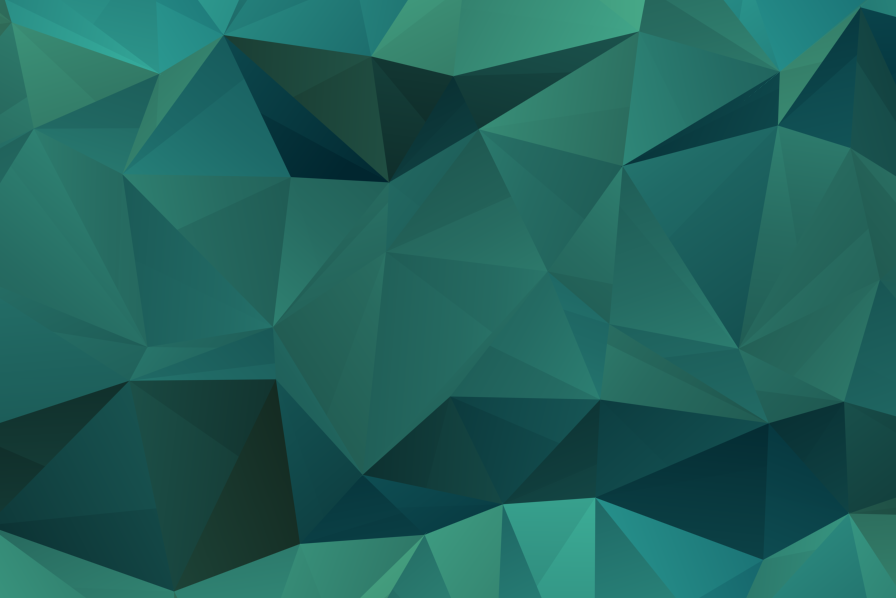
This background is drawn by a Shadertoy shader. Its source:

```glsl
// Low-poly teal background: irregular shaded triangles with two dark bands.
#define CELL 0.21          // mesh spacing, in canvas heights
#define MESH_BASE 0.08     // height of the lowest full mesh row
#define JITTER 0.84        // vertex scatter, in cells (below 1)
#define SEED vec2(23.0, 71.0)
#define GRADIENT 0.17      // tone slope across a facet
#define CREASE 0.09        // tone step at the faint folds
#define HUE_SPREAD 0.075   // warm to cool variation
#define ABYSS vec3(0.035, 0.155, 0.160)
#define DEEP vec3(0.085, 0.295, 0.285)
#define MIDDLE vec3(0.140, 0.420, 0.390)
#define LIGHT vec3(0.220, 0.620, 0.540)

vec3 hash32(vec2 p) {
    vec3 q = fract(p.xyx * vec3(0.1031, 0.1030, 0.0973));
    q += dot(q, q.yxz + 33.33);
    return fract((q.xxy + q.yzz) * q.zyx);
}

float cross2(vec2 a, vec2 b) { return a.x * b.y - a.y * b.x; }

// Signed distance from p to the line through a and b.
float lineSide(vec2 p, vec2 a, vec2 b) {
    return cross2(b - a, p - a) / max(length(b - a), 1e-4);
}

// Positive inside the triangle, whatever its winding.
float triangleDepth(vec2 p, vec2 a, vec2 b, vec2 c) {
    float winding = sign(cross2(b - a, c - a));
    return min(min(winding * lineSide(p, a, b), winding * lineSide(p, b, c)),
               winding * lineSide(p, c, a));
}

vec2 meshVertex(vec2 id) {
    vec2 offset = (hash32(id + SEED).xy - 0.5) * JITTER;
    return (id + offset) * CELL + vec2(0.0, MESH_BASE);
}

vec3 toneRamp(float tone) {
    float t = clamp(tone, 0.0, 1.08) * 3.0;
    vec3 color = mix(ABYSS, DEEP, min(t, 1.0));
    color = mix(color, MIDDLE, clamp(t - 1.0, 0.0, 1.0));
    return mix(color, LIGHT, max(t - 2.0, 0.0));
}

float band(float y, float centre) {
    return 1.0 - smoothstep(0.07, 0.14, abs(y - centre));
}

vec3 facetColor(vec2 p, vec2 a, vec2 b, vec2 c, vec2 id, float pixel) {
    vec3 pick = hash32(id + SEED.yx);
    vec3 vary = hash32(id * 1.7 + SEED + 131.0);
    vec2 centre = (a + b + c) / 3.0;

    // Calm middle, lighter rims, dark facets gathered in two bands.
    float rim = smoothstep(0.20, 0.42, abs(centre.y - 0.49));
    float tone = 0.64 + 0.13 * (pick.y - 0.5) + rim * (0.10 + 0.18 * vary.y);
    float darkChance = 0.84 * band(centre.y, 0.19)
                     + 0.60 * band(centre.y, 0.81) * smoothstep(0.2, 0.4, centre.x);
    if (pick.x < darkChance) tone = 0.08 + 0.25 * pick.y;

    // Linear shading, then a faint fold from one corner.
    float angle = 6.2832 * pick.z;
    tone += GRADIENT * dot(p - centre, vec2(cos(angle), sin(angle))) / CELL;
    vec2 foot = mix(b, c, 0.25 + 0.5 * vary.x);
    float fold = smoothstep(-pixel, pixel, lineSide(p, a, foot)) - 0.5;
    tone += CREASE * 2.0 * (vary.y - 0.5) * fold;

    vec3 color = toneRamp(tone);
    float warmth = (vary.z - 0.5) * HUE_SPREAD * (0.5 + rim);
    return color + warmth * vec3(1.0, 0.15, -0.8);
}

void addFacet(inout vec4 sum, vec2 p, vec2 a, vec2 b, vec2 c, vec2 id, float pixel) {
    float weight = smoothstep(-pixel, pixel, triangleDepth(p, a, b, c));
    if (weight > 0.0) sum += weight * vec4(facetColor(p, a, b, c, id, pixel), 1.0);
}

void mainImage(out vec4 fragColor, in vec2 fragCoord) {
    vec2 p = fragCoord / iResolution.y;
    float pixel = 0.75 / iResolution.y;
    vec2 home = floor((p - vec2(0.0, MESH_BASE)) / CELL);
    vec4 sum = vec4(0.0);

    for (int j = -1; j <= 1; j++)
    for (int i = -1; i <= 1; i++) {
        vec2 id = home + vec2(i, j);
        vec2 a = meshVertex(id);
        vec2 b = meshVertex(id + vec2(1, 0));
        vec2 c = meshVertex(id + vec2(1, 1));
        vec2 d = meshVertex(id + vec2(0, 1));

        // Split along a diagonal that lies inside the quad.
        bool acInside = lineSide(b, a, c) * lineSide(d, a, c) < 0.0;
        bool bdInside = lineSide(a, b, d) * lineSide(c, b, d) < 0.0;
        bool useAC = acInside && (!bdInside || hash32(id + SEED + 57.0).z < 0.5);
        vec2 second = id + vec2(37.0, 11.0);
        if (useAC) {
            addFacet(sum, p, a, b, c, id, pixel);
            addFacet(sum, p, d, a, c, second, pixel);
        } else {
            addFacet(sum, p, b, d, a, id, pixel);
            addFacet(sum, p, c, b, d, second, pixel);
        }
    }
    fragColor = vec4(clamp(sum.rgb / max(sum.a, 1e-4), 0.0, 1.0), 1.0);
}
```
